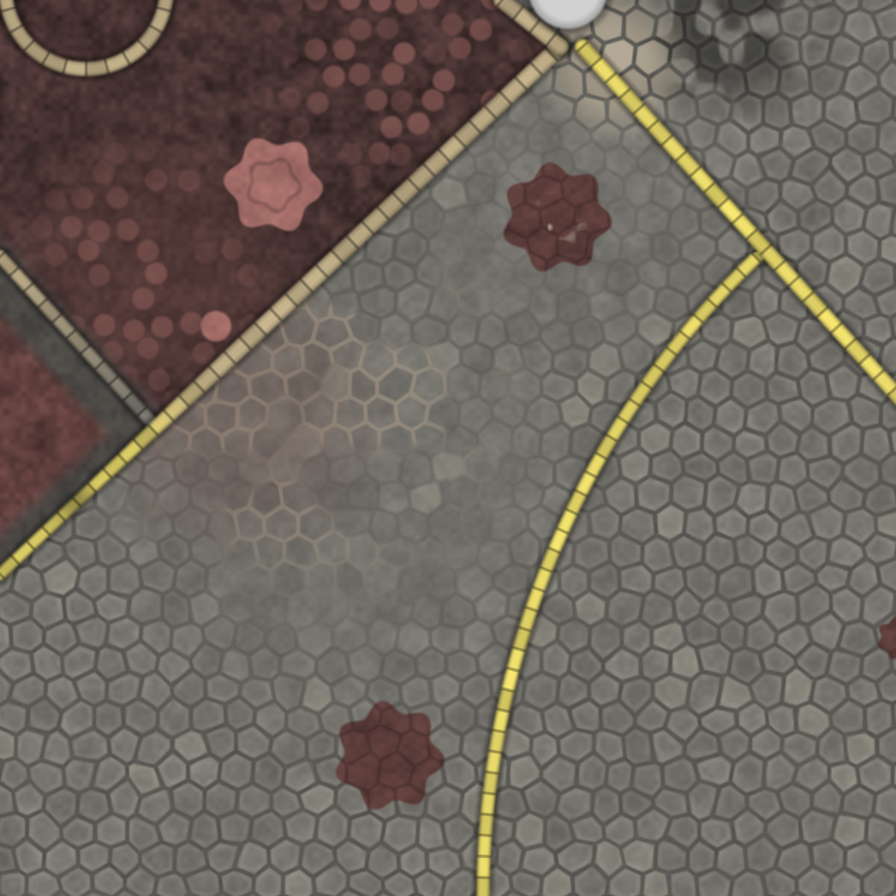
Write a Shadertoy shader that draws this texture.

```glsl
const float CELL_COUNT = 28.0;
const float PEBBLE_COUNT = 31.0;
const float JOINT_STEP = 0.0235;
const float SOFT = 0.0025;
const vec3 STONE = vec3(0.445, 0.44, 0.415);
const vec3 GROUT = vec3(0.29, 0.28, 0.265);
const vec3 PALE = vec3(0.66, 0.62, 0.55);
const vec3 SOIL = vec3(0.25, 0.18, 0.175);
const vec3 BRICK = vec3(0.38, 0.25, 0.24);
const vec3 ROSE = vec3(0.66, 0.44, 0.42);
const vec3 CREAM = vec3(0.75, 0.68, 0.53);
const vec3 GOLD = vec3(0.92, 0.86, 0.42);
const vec2 BORDER = vec2(0.0, 0.359);
const vec2 CORNER = vec2(0.625, 0.948);
const vec2 TOP = vec2(0.56, 1.0);
const vec2 BRANCH_A = vec2(0.0, 0.714);
const vec2 BRANCH_B = vec2(0.169, 0.529);
const vec2 ARC_CENTER = vec2(1.5306, -0.0028);
const float ARC_RADIUS = 0.9915;
const vec2 RING_CENTER = vec2(0.096, 1.013);
const float RING_RADIUS = 0.09;

float hash(vec2 p) {
    return fract(sin(dot(p, vec2(127.1, 311.7))) * 43758.5);
}

float noise(vec2 p) {
    vec2 i = floor(p), f = fract(p);
    f = f * f * (3.0 - 2.0 * f);
    return mix(mix(hash(i), hash(i + vec2(1, 0)), f.x),
               mix(hash(i + vec2(0, 1)), hash(i + vec2(1, 1)), f.x), f.y);
}

// Smooth ramp that also runs downwards
float ramp(float a, float b, float x) {
    x = clamp((x - a) / (b - a), 0.0, 1.0);
    return x * x * (3.0 - 2.0 * x);
}

float fill(float d) { return ramp(SOFT, -SOFT, d); }

float blob(vec2 p, float x, float y, float r) {
    return ramp(r, 0.3 * r, length(p - vec2(x, y)));
}

// Jittered hexagonal cells: edge distance, centre distance, id
vec3 cells(vec2 p) {
    float near = 9.0, next = 9.0, id = 0.0;
    for (int j = -1; j <= 1; j++) {
        float row = floor(p.y / 0.866) + float(j);
        float shift = 0.5 * mod(row, 2.0);
        for (int i = -1; i <= 1; i++) {
            vec2 key = vec2(floor(p.x - shift) + float(i), row);
            vec2 c = vec2(key.x + 0.5 + shift, (row + 0.5) * 0.866);
            c += 0.32 * (vec2(hash(key), hash(key + 41.0)) - 0.5);
            float d = length(p - c);
            next = min(next, max(d, near));
            if (d < near) { near = d; id = hash(key + 17.0); }
        }
    }
    return vec3(0.5 * (next - near), near, id);
}

// Distance to a segment and length along it
vec2 segment(vec2 p, vec2 a, vec2 b) {
    vec2 d = normalize(b - a);
    float t = dot(p - a, d);
    return vec2(length(p - a - d * clamp(t, 0.0, length(b - a))), t);
}

float side(vec2 p, vec2 a, vec2 b) {
    vec2 d = normalize(b - a);
    return dot(p - a, vec2(-d.y, d.x));
}

// Row of tiles with dark joints and a soft shadow
vec3 strip(vec3 col, vec2 s, float w, vec3 tint) {
    col *= 1.0 - 0.38 * ramp(w + 0.009, w, s.x);
    float tile = s.y / JOINT_STEP;
    tint *= 0.88 + 0.18 * hash(vec2(floor(tile), 3.0));
    tint *= mix(0.68, 1.0, ramp(0.48, 0.38, abs(fract(tile) - 0.5)));
    tint *= 1.0 - 0.2 * ramp(0.3, 1.0, s.x / w);
    return mix(col, tint, fill(s.x - w));
}

float lobed(vec2 p, float r, float n) {
    return length(p) - r * (1.0 + 0.11 * cos(n * atan(p.y, p.x) + 0.6));
}

vec3 paving(vec2 p, vec3 c, float grain) {
    float calm = max(blob(p, 0.4, 0.46, 0.36), blob(p, 0.62, 0.76, 0.26));
    float rim = ramp(0.11, 0.02, c.x);
    float veins = blob(p, 0.33, 0.57, 0.32) * ramp(0.35, 0.65, noise(p * 19.0));
    vec3 col = STONE * (0.86 + 0.28 * grain) * (0.95 + 0.12 * c.z);
    col *= 1.0 + 0.07 * ramp(0.25, 0.15, c.x) * (1.0 - calm);
    col = mix(col, GROUT, rim * mix(0.72, 0.2, calm) * (0.6 + 0.7 * grain));
    col = mix(col, PALE, rim * veins * 0.65 + 0.2 * step(0.94, c.z) * (1.0 - rim));
    col = mix(col, BRICK * 1.15, 0.25 * blob(p, 0.27, 0.54, 0.2));
    col *= 1.0 - 0.4 * blob(p, 0.81, 0.98, 0.14) * ramp(0.4, 0.65, noise(p * 38.0));
    return mix(col, PALE * (0.9 + 0.2 * c.z), blob(p, 0.685, 0.93, 0.1) * (1.0 - rim));
}

vec3 garden(vec2 p, float grain, float inside) {
    vec3 c = cells(p * PEBBLE_COUNT + 5.0);
    vec3 col = mix(SOIL * (0.6 + 0.95 * grain), BRICK, 0.4 * blob(p, 0.16, 0.7, 0.2));
    float dense = max(blob(p, 0.46, 0.94, 0.19), 0.75 * blob(p, 0.16, 0.69, 0.17));
    float pebble = ramp(0.46, 0.3, c.y) * ramp(0.25, 0.6, c.z);
    col = mix(col, mix(BRICK, ROSE, 0.6 * c.z), pebble * (0.1 + 0.75 * dense));
    // Grey lane and lower bed
    float lane = side(p, BRANCH_A, BRANCH_B);
    col = mix(col, GROUT * (0.75 + 0.5 * grain), ramp(0.025, 0.0, lane));
    float bed = ramp(-0.035, -0.055, lane) * ramp(0.018, 0.045, inside);
    return mix(col, BRICK * (0.65 + 0.65 * grain), bed);
}

void mainImage(out vec4 fragColor, in vec2 fragCoord) {
    vec2 p = fragCoord / iResolution.xy;
    float grain = 0.4 * noise(p * 42.0) + 0.25 * noise(p * 85.0) + 0.35 * noise(p * 150.0);
    vec3 c = cells((p + 0.006 * noise(p * 24.0)) * CELL_COUNT);

    // Ground and flowers
    float inside = side(p, BORDER, CORNER);
    float bounds = max(-inside, side(p, TOP, CORNER));
    vec3 col = mix(paving(p, c, grain), garden(p, grain, inside), fill(bounds));
    float petals = min(lobed(p - vec2(0.621, 0.757), 0.056, 7.0),
                       lobed(p - vec2(0.434, 0.156), 0.056, 7.0));
    petals = min(petals, lobed(p - vec2(1.003, 0.288), 0.022, 7.0));
    col = mix(col, BRICK * (0.75 + 0.4 * grain) * ramp(-0.3, 0.12, c.x), fill(petals));
    col = mix(col, PALE, blob(p, 0.622, 0.752, 0.038) * ramp(0.66, 0.8, noise(p * 75.0)));

    // Rose and bud
    vec2 q = p - vec2(0.305, 0.794);
    vec3 rose = ROSE * (0.82 + 0.3 * grain);
    rose *= 1.0 - 0.18 * ramp(0.005, 0.0, abs(lobed(q, 0.027, 5.0)));
    float bud = length(p - vec2(0.241, 0.636)) - 0.017;
    col = mix(col, rose, fill(min(lobed(q, 0.05, 6.0), bud)));

    // Tiled strips
    q = p - RING_CENTER;
    vec2 s = vec2(abs(length(q) - RING_RADIUS), atan(q.x, -q.y) * RING_RADIUS);
    col = strip(col, s, 0.008, CREAM);
    s = segment(p, BRANCH_A, BRANCH_B);
    col = strip(col, s, 0.007, mix(CREAM, STONE, s.y / 0.25));
    s = segment(p, BORDER, CORNER);
    vec3 tint = mix(GOLD * 0.92, CREAM, ramp(0.18, 0.34, s.y));
    tint *= 1.0 - 0.28 * ramp(0.035, 0.0, abs(s.y - 0.115));
    col = strip(col, s, mix(0.0065, 0.0095, ramp(0.1, 0.4, s.y)), tint);
    col = strip(col, segment(p, TOP, CORNER), 0.009, CREAM);
    q = p - ARC_CENTER;
    s = vec2(abs(length(q) - ARC_RADIUS) + max(0.0, p.y - 0.717), atan(q.y, -q.x) * ARC_RADIUS);
    col = strip(col, s, 0.0072, GOLD);
    col = strip(col, segment(p, vec2(0.65, 0.948), vec2(1.02, 0.538)), 0.0082, GOLD);

    // White disc
    float disc = length(p - vec2(0.634, 1.012)) - 0.044;
    col *= 1.0 - 0.35 * ramp(0.012, 0.0, disc);
    col = mix(col, vec3(0.82) * (1.0 - 0.2 * ramp(-0.012, 0.0, disc)), fill(disc));
    fragColor = vec4(col, 1.0);
}
```
